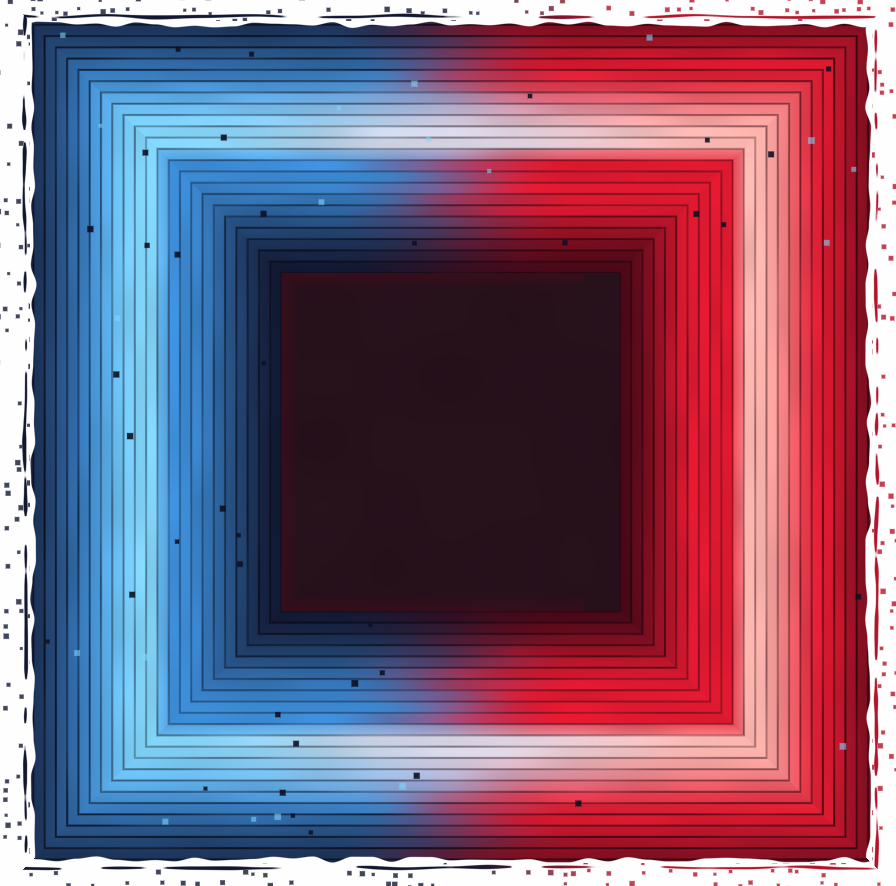
Reproduce this background procedurally as a Shadertoy shader.

```glsl
#define CENTER vec2(0.003, 0.001)
#define INNER 0.191
#define OUTER 0.471
#define RINGS 22.0
#define LINE_HALF 0.0011
#define SPECK_GRID 60.0
#define SPECK_CHANCE 0.03
#define DASH_DIST 0.4805
#define DOT_GRID 75.0

const vec3 CORE = vec3(0.15, 0.065, 0.105);
const vec3 NAVY = vec3(0.07, 0.09, 0.19);
const vec3 BLUE = vec3(0.24, 0.56, 0.86);
const vec3 SKY = vec3(0.50, 0.84, 0.99);
const vec3 MAROON = vec3(0.27, 0.03, 0.09);
const vec3 RED = vec3(0.88, 0.10, 0.19);
const vec3 PINK = vec3(1.00, 0.71, 0.68);
const vec3 PEARL = vec3(0.90, 0.86, 0.92);

float hash(vec2 p) {
    vec3 q = fract(vec3(p.xyx) * 0.1031);
    q += dot(q, q.yzx + 33.33);
    return fract((q.x + q.y) * q.z);
}

float noise(vec2 p) {
    vec2 i = floor(p), f = fract(p);
    f = f * f * (3.0 - 2.0 * f);
    return mix(mix(hash(i), hash(i + vec2(1, 0)), f.x),
               mix(hash(i + vec2(0, 1)), hash(i + vec2(1, 1)), f.x), f.y);
}

// Coverage of a shape from its signed distance
float cover(float dist, float aa) {
    return 1.0 - smoothstep(-aa, aa, dist);
}

// Randomly placed small squares; seed comes back for tinting
float specks(vec2 p, float grid, float chance, float aa, out float seed) {
    vec2 cell = floor(p * grid) + 200.0;
    seed = hash(cell + 71.0);
    vec2 offset = 0.25 + 0.5 * vec2(hash(cell + 13.0), hash(cell + 37.0));
    vec2 q = abs(fract(p * grid) - offset);
    float size = mix(0.12, 0.23, hash(cell + 91.0));
    return cover((max(q.x, q.y) - size) / grid, aa) * step(hash(cell), chance);
}

// Blue to red frame colour at depth t: 0 inside, 1 outside
vec3 frameColor(float t, float x) {
    float warm = smoothstep(-0.12, 0.13, x);
    float body = smoothstep(-0.02, 0.43, t) * (1.0 - 0.85 * smoothstep(0.68, 1.06, t));
    float redBody = smoothstep(-0.02, 0.32, t) * (1.0 - 0.75 * smoothstep(0.8, 1.06, t));
    vec3 cool = mix(NAVY, BLUE, body);
    vec3 hot = mix(MAROON, RED, redBody);
    vec3 color = mix(cool, hot, warm);

    vec3 light = mix(SKY, PINK, smoothstep(-0.22, 0.28, x));
    light = mix(light, PEARL, 0.75 * exp(-x * x * 28.0));
    float glow = smoothstep(0.44, 0.52, t) * (1.0 - smoothstep(0.55, 0.83, t));
    return mix(color, light, glow);
}

void mainImage(out vec4 fragColor, in vec2 fragCoord) {
    float aa = 0.8 / iResolution.y;
    vec2 p = (fragCoord - 0.5 * iResolution.xy) / iResolution.y - CENTER;
    vec2 a = abs(p);
    bool upright = a.x > a.y;
    float d = max(a.x, a.y);
    float along = upright ? p.y : p.x;
    float side = upright ? 3.0 + sign(p.x) : 8.0 + sign(p.y);

    // Margin: broken strokes and stray dots
    vec3 ink = mix(NAVY, mix(MAROON, RED, 0.7), smoothstep(0.0, 0.2, p.x));
    float pace = upright ? 55.0 : 24.0;
    float dashNoise = noise(vec2(along * pace + 90.0, side * 7.0));
    float wander = 0.003 * (noise(vec2(along * 18.0 + 50.0, side)) - 0.5);
    float dash = cover(abs(d - DASH_DIST - wander) - 0.0024 * dashNoise, aa);
    dash *= smoothstep(0.34, 0.44, dashNoise);
    float seed;
    float stray = specks(p, DOT_GRID, 0.3, aa, seed) * step(0.475, d);
    vec3 color = mix(vec3(0.995), ink, max(dash, 0.8 * stray));

    // Nested strips, partly stepped in tone
    float ring = (d - INNER) / (OUTER - INNER) * RINGS;
    float index = floor(ring);
    float t = mix(ring, index + 0.5, 0.65) / RINGS;
    float drift = 0.05 * (noise(vec2(along * 9.0 + 30.0, index)) - 0.5);
    vec3 strips = frameColor(t, p.x + drift);
    strips *= 0.94 + 0.1 * noise(vec2(along * 14.0 + 60.0, index * 3.0 + side));

    // Thin dark grooves between strips
    float groove = abs(ring - floor(ring + 0.5)) * (OUTER - INNER) / RINGS;
    float strength = 0.4 + 0.42 * smoothstep(0.12, 0.5, abs(t - 0.5));
    strength *= 0.75 + 0.5 * noise(vec2(along * 12.0 + 40.0, floor(ring + 0.5)));
    vec3 grooveInk = mix(NAVY, MAROON, smoothstep(-0.1, 0.12, p.x)) * 0.6;
    strips = mix(strips, grooveInk, strength * cover(groove - LINE_HALF, aa));

    // Dark and pale chips
    float chip = specks(p, SPECK_GRID, SPECK_CHANCE, aa, seed);
    vec3 chipColor = seed > 0.72 ? mix(strips, SKY, 0.65) : NAVY * 0.7;
    strips = mix(strips, chipColor, 0.9 * chip);

    // Rough outer edge
    float rough = noise(vec2(along * 45.0 + 80.0, side * 5.0)) - 0.5;
    color = mix(color, strips, cover(d - OUTER - 0.007 * rough, aa));

    // Quiet centre with a faint red rim
    vec3 core = CORE + vec3(0.06, -0.01, 0.0) * smoothstep(0.17, INNER, d) * step(p.x, 0.15);
    core += 0.012 * (noise(p * 14.0 + 20.0) - 0.5);
    color = mix(color, core, cover(d - INNER, aa));

    fragColor = vec4(color, 1.0);
}
```
